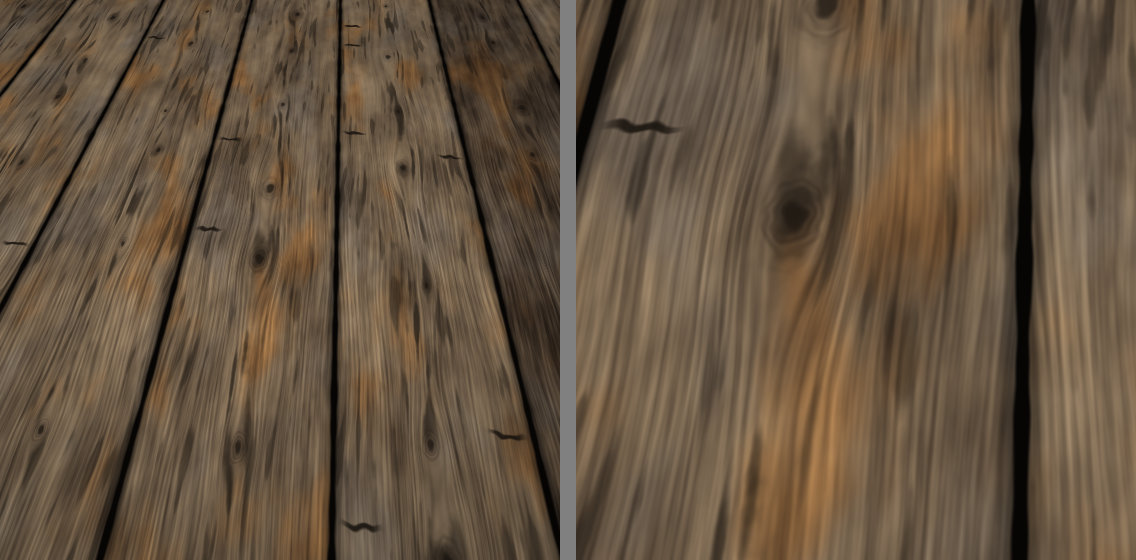
Left, the full canvas; right, a detail of the centre.
Reproduce this texture procedurally as a WebGL 1 fragment shader.

```glsl
precision highp float;

uniform vec2 u_resolution;

// Perspective: plank width and reference seam at the bottom and top edges
const float PITCH_NEAR = 0.414;
const float PITCH_FAR = 0.158;
const float SEAM_NEAR = 0.592;
const float SEAM_FAR = 0.608;
const float DEPTH_SCALE = 1.2;

// Plank features, in plank widths
const float GAP_HALF = 0.013;
const float RING_COUNT = 38.0;
const float KNOT_STEP = 0.78;
const float KNOT_MIN = 0.022;
const float KNOT_MAX = 0.05;
const float CRACK_CHANCE = 0.35;
const float DARK_PLANK = 1.0;

const vec3 WOOD_DARK = vec3(0.25, 0.20, 0.155);
const vec3 WOOD_LIGHT = vec3(0.57, 0.485, 0.38);
const vec3 STAIN = vec3(0.10, 0.08, 0.06);
const vec3 GAP = vec3(0.025, 0.02, 0.015);
const vec3 AMBER_TINT = vec3(1.16, 0.95, 0.68);
const vec3 GREY_TINT = vec3(0.94, 0.98, 1.06);

vec2 hash2(vec2 p) {
  vec3 h = fract(p.xyx * vec3(0.1031, 0.1030, 0.0973));
  h += dot(h, h.yzx + 33.33);
  return fract((h.xx + h.yz) * h.zy);
}

float corner(vec2 cell, vec2 f) {
  float a = 6.28318 * hash2(cell).x;
  return dot(vec2(cos(a), sin(a)), f);
}

float gradientNoise(vec2 p) {
  vec2 i = floor(p), f = p - i;
  vec2 u = f * f * f * (f * (f * 6.0 - 15.0) + 10.0);
  vec2 e = vec2(1.0, 0.0);
  float low = mix(corner(i, f), corner(i + e, f - e), u.x);
  float high = mix(corner(i + e.yx, f - e.yx), corner(i + 1.0, f - 1.0), u.x);
  return 1.4 * mix(low, high, u.y);
}

float fbm(vec2 p) {
  float sum = 0.0, amp = 0.6;
  for (int i = 0; i < 4; i++) {
    sum += amp * gradientNoise(p);
    p = p * 2.03 + 7.31;
    amp *= 0.5;
  }
  return sum;
}

void main() {
  vec2 uv = gl_FragCoord.xy / u_resolution;

  // Project onto the floor: across the plank in x, along it in y
  float pitch = mix(PITCH_NEAR, PITCH_FAR, uv.y);
  float across = (uv.x - mix(SEAM_NEAR, SEAM_FAR, uv.y)) / pitch;
  float id = floor(across);
  vec2 w = vec2(across - id, DEPTH_SCALE / pitch);
  float seed = id * 17.3 + 90.37;
  float pixel = 1.0 / (u_resolution.x * pitch);
  float focus = smoothstep(0.14, 0.30, pitch);

  // Knots along the heart line bend the grain; cracks sit near the edges
  float heart = 0.52 + 0.1 * gradientNoise(vec2(w.y * 0.7, seed));
  float bend = 0.0, eye = 0.0, halo = 0.0, eyeRings = 0.0, crack = 0.0;
  for (int i = -1; i <= 1; i++) {
    float cell = floor(w.y / KNOT_STEP) + float(i);
    vec2 r = hash2(vec2(id + 23.0, cell + 5.0));
    vec2 r2 = hash2(vec2(cell + 41.0, id + 67.0));
    vec2 d = w - vec2(0.47 + 0.12 * r.x, (cell + 0.2 + 0.6 * r.y) * KNOT_STEP);
    float size = mix(KNOT_MIN, KNOT_MAX, r2.x);
    vec2 b = d * vec2(1.0, 0.4) / (size * 2.4);
    bend += d.x * exp(-dot(b, b));
    float e = length(d * vec2(1.0, 0.65)) / size;
    e += 0.25 * gradientNoise(w * 24.0 + seed);
    eye = max(eye, 1.0 - smoothstep(0.25, 0.85, e));
    float ring = 1.0 - smoothstep(1.0, 2.0, e);
    halo = max(halo, ring);
    eyeRings += ring * sin(e * 13.0);

    vec2 c = w - vec2(r2.y < 0.5 ? 0.13 : 0.87, (cell + r2.x) * KNOT_STEP);
    float slit = abs(c.y + 0.12 * c.x + 0.02 * gradientNoise(w * 15.0));
    float reach = 1.0 - smoothstep(0.04, 0.11, abs(c.x));
    crack = max(crack, step(r.x, CRACK_CHANCE) * reach
      * (1.0 - smoothstep(0.004, 0.013 + pixel, slit)));
  }

  // Annual rings and fibres, softened with distance
  float g = w.x - 0.9 * bend + 0.035 * gradientNoise(vec2(w.x * 3.0 + seed, w.y * 1.3));
  float drift = gradientNoise(vec2(g * 14.0 + seed, w.y * 0.9));
  float rings = sin(6.28318 * RING_COUNT * g + 4.0 * drift);
  float fibre = gradientNoise(vec2(g * 58.0 + seed, w.y * 2.0));
  float fine = gradientNoise(vec2(g * 120.0 + seed, w.y * 7.0));
  float streak = gradientNoise(vec2(g * 17.0 + seed, w.y * 1.1));
  float patches = fbm(vec2(w.x * 2.6 + seed, w.y * 1.4));
  float mottle = fbm(vec2(w.x * 9.0 + seed, w.y * 5.0));
  float ringFade = focus * smoothstep(-0.5, 0.4, drift + patches);

  float tone = 0.57 + 0.45 * patches + 0.22 * mottle + 0.24 * streak;
  tone += focus * (0.26 * fibre + 0.16 * fine) + 0.13 * ringFade * rings;
  tone += 0.12 * focus * eyeRings * (1.0 - eye) - 0.18 * halo;
  tone -= id == DARK_PLANK ? 0.42 : 0.0;
  tone += 0.12 * (hash2(vec2(id + 31.0, 8.0)).x - 0.5);
  vec3 color = mix(WOOD_DARK, WOOD_LIGHT, clamp(tone, -0.35, 1.15));

  // Amber and weathered grey areas
  float hue = fbm(vec2(w.x * 2.2 + seed + 5.0, w.y * 1.2));
  color *= mix(vec3(1.0), AMBER_TINT, 0.75 * smoothstep(0.05, 0.5, hue));
  color *= mix(vec3(1.0), GREY_TINT, smoothstep(0.05, 0.45, -hue));

  // Dark stains torn along the heart, then knots and cracks
  float core = exp(-pow((w.x - heart) / 0.13, 2.0));
  float torn = gradientNoise(vec2(g * 26.0 + seed, w.y * 2.6)) + 0.5 * mottle;
  float stain = core * smoothstep(0.05, 0.6, torn);
  stain = max(stain, smoothstep(0.3, 0.75, torn - patches) * 0.6);
  color = mix(color, STAIN, 0.7 * stain);
  color = mix(color, STAIN, max(0.75 * eye, 0.9 * crack));

  // Worn edges and open gaps
  float edge = min(w.x, 1.0 - w.x);
  edge += 0.006 * gradientNoise(vec2(w.y * 9.0, floor(across + 0.5) + 0.4));
  color *= mix(0.62, 1.0, smoothstep(GAP_HALF, 0.06, edge));
  color = mix(GAP, color, smoothstep(GAP_HALF - pixel, GAP_HALF + pixel + 0.005, edge));

  // Light falls off toward the corners
  vec2 fromCenter = uv - vec2(0.48, 0.52);
  color *= 1.06 - 0.5 * dot(fromCenter, fromCenter);
  gl_FragColor = vec4(color, 1.0);
}
```
